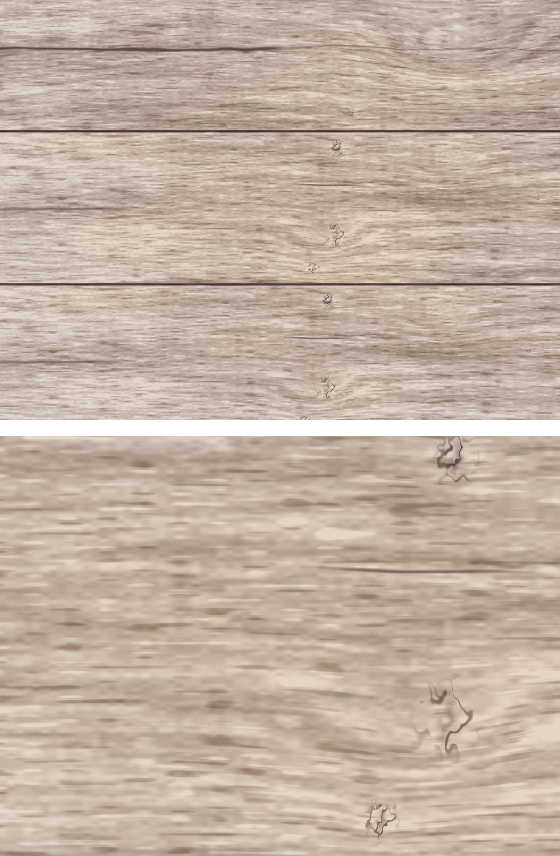
Top, the full canvas; bottom, a detail of the centre.
This texture is drawn by a Shadertoy shader. Its source:

```glsl
// Pale weathered oak planks with fine grain, knots, cracks and dark seams.
#define PLANK_HEIGHT 0.3646
#define FIRST_SEAM 0.323
#define SEAM_WIDTH 0.0042
#define ROW_SHIFT 0.021
#define FIBRE_DENSITY 230.0
#define RING_DENSITY 85.0
#define PALE vec3(0.845, 0.80, 0.762)
#define BROWN vec3(0.605, 0.528, 0.475)
#define DARK vec3(0.30, 0.22, 0.21)
#define WARM_TINT vec3(1.02, 1.0, 0.945)
#define COOL_TINT vec3(1.0, 0.995, 1.01)

// Knots as centre x, centre y, radius, darkness: four common, two for the top plank.
const vec4 KNOTS[6] = vec4[6](
    vec4(0.807, 0.325, 0.024, 0.95), vec4(0.799, 0.118, 0.036, 0.75),
    vec4(0.747, 0.038, 0.019, 0.80), vec4(1.280, 0.208, 0.013, 0.45),
    vec4(0.813, 0.111, 0.010, 0.95), vec4(0.833, 0.045, 0.016, 0.50));

float hash(vec2 p) {
    return fract(sin(dot(p, vec2(127.1, 311.7))) * 43758.545);
}

float noise(vec2 p) {
    vec2 i = floor(p), f = fract(p);
    f = f * f * (3.0 - 2.0 * f);
    vec2 e = vec2(0.0, 1.0);
    return mix(mix(hash(i), hash(i + e.yx), f.x),
               mix(hash(i + e.xy), hash(i + e.yy), f.x), f.y);
}

float blob(vec2 q, vec2 centre, vec2 size) {
    vec2 d = (q - centre) / size;
    return exp(-dot(d, d));
}

// Grain lines are the level curves of this height; strong blobs close into rings.
float grainLevel(vec2 q, bool top, float seed) {
    float level = q.y + 0.030 * (noise(q * vec2(2.5, 7.0) + seed) - 0.5)
                + 0.007 * (noise(q * vec2(11.0, 30.0) + seed) - 0.5);
    if (top) {
        level += 0.16 * blob(q, vec2(1.08, 0.19), vec2(0.20, 0.085));
        level -= 0.035 * blob(q, vec2(0.45, 0.26), vec2(0.20, 0.06));
    } else {
        level += 0.045 * blob(q, vec2(1.08, 0.26), vec2(0.11, 0.06));
        level += 0.050 * blob(q, vec2(0.76, 0.09), vec2(0.10, 0.06));
    }
    int first = top ? 4 : 0, last = top ? 6 : 4;
    for (int i = first; i < last; i++) {
        vec4 k = KNOTS[i];
        level += 0.8 * k.z * blob(q, k.xy, k.z * vec2(1.7, 1.1));
    }
    return level;
}

// Ragged dark splits inside a knot.
float knotSplits(vec2 q, vec4 k) {
    vec2 d = (q - k.xy) / k.z;
    d += 0.35 * (noise(d * 5.0) - 0.5);
    float ridge = abs(noise(d * vec2(3.4, 2.2) + k.xy * 40.0) - 0.5);
    float core = 1.0 - smoothstep(0.3, 1.0, length(d * vec2(1.1, 0.9)));
    float heart = 0.55 * blob(d, vec2(0.0), vec2(0.16, 0.4));
    return k.w * max(core * (1.0 - smoothstep(0.02, 0.13, ridge)), heart);
}

// Wavy crack between x = span.x and span.y, tapering at both ends.
float crack(vec2 q, vec2 span, float y, float width) {
    float path = y + 0.022 * (noise(vec2(q.x * 5.0, y * 90.0)) - 0.5)
               + 0.005 * (noise(vec2(q.x * 24.0, y * 50.0)) - 0.5);
    float ends = smoothstep(span.x, span.x + 0.1, q.x)
               * (1.0 - smoothstep(span.y - 0.1, span.y, q.x));
    float w = width * (0.3 + 1.2 * noise(vec2(q.x * 9.0, y * 70.0))) + 0.6 / iResolution.y;
    return ends * (1.0 - smoothstep(0.1 * w, w, abs(q.y - path)));
}

void mainImage(out vec4 fragColor, in vec2 fragCoord) {
    // Plank layout: the lower two boards share one print, slightly shifted.
    vec2 p = fragCoord / iResolution.y;
    float v = (p.y - FIRST_SEAM) / PLANK_HEIGHT;
    float row = floor(v);
    bool top = row > 0.5;
    float seed = top ? 37.0 : 5.0;
    vec2 q = vec2(p.x - ROW_SHIFT * min(row, 0.0), fract(v) * PLANK_HEIGHT);

    // Grain: bands and rings follow the level, fine fibres bend only a little.
    float level = grainLevel(q, top, seed);
    float fine = mix(q.y, level, 0.25);
    float bands = noise(vec2(q.x * 1.6, mix(q.y, level, 0.5) * 19.0) + seed);
    float patches = noise(q * vec2(3.5, 9.0) + seed * 2.0);
    float rings = noise(vec2(q.x * 3.0, level * RING_DENSITY) + seed);
    float fibres = noise(vec2(q.x * 22.0, fine * FIBRE_DENSITY) + seed);
    float pores = noise(vec2(q.x * 34.0, fine * FIBRE_DENSITY * 1.15) + seed * 3.0);
    float speckle = noise(q * vec2(150.0, 330.0) + seed);
    float tone = 0.60 + 0.40 * (bands - 0.5) + 0.26 * (patches - 0.5)
               + 0.50 * (rings - 0.5) + 0.55 * (fibres - 0.5) + 0.34 * (speckle - 0.5);
    tone -= 0.50 * smoothstep(0.68, 0.92, pores);
    tone += 0.38 * (1.0 - smoothstep(0.08, 0.30, pores));
    tone += 0.14 * (1.0 - smoothstep(0.0, 0.6, p.x)) - 0.08 * smoothstep(0.9, 1.33, p.x);

    // Cracks, stains and knots.
    float dark = 0.0;
    if (top) {
        dark = max(0.9 * crack(q, vec2(-0.2, 0.72), 0.194, 0.0045),
                   0.4 * crack(q, vec2(0.55, 1.5), 0.199, 0.0025));
        tone -= 0.30 * blob(q, vec2(0.2, 0.194), vec2(0.5, 0.014));
    } else {
        dark = 0.7 * crack(q, vec2(0.66, 0.90), 0.234, 0.0015);
        dark = max(dark, 0.35 * crack(q, vec2(-0.2, 0.32), 0.178, 0.003));
        tone -= 0.30 * blob(q, vec2(0.1, 0.18), vec2(0.35, 0.018));
        tone -= 0.38 * blob(q, vec2(1.10, 0.215), vec2(0.16, 0.025));
        tone -= 0.22 * blob(q, vec2(0.76, 0.14), vec2(0.06, 0.04));
    }
    int first = top ? 4 : 0, last = top ? 6 : 4;
    for (int i = first; i < last; i++) {
        tone += 0.16 * blob(q, KNOTS[i].xy, vec2(KNOTS[i].z));
        dark = max(dark, knotSplits(q, KNOTS[i]));
    }

    // Colour, then the seam with a pale bevel below it.
    float warmth = clamp(blob(p, vec2(0.72, 0.48), vec2(0.50, 0.32)) + patches - 0.5, 0.0, 1.0);
    vec3 color = mix(BROWN, PALE, clamp(tone, -0.35, 1.15)) * mix(COOL_TINT, WARM_TINT, warmth);
    color = mix(color, DARK, 0.9 * dark);
    float seamY = (v - floor(v + 0.5)) * PLANK_HEIGHT, px = 1.0 / iResolution.y;
    float bevel = 1.0 - smoothstep(0.0, 0.004, abs(seamY + 0.006));
    float seam = 1.0 - smoothstep(0.5 * SEAM_WIDTH - 0.5 * px, 0.5 * SEAM_WIDTH + px, abs(seamY));
    color = mix(color, PALE, 0.35 * bevel);
    color = mix(color, DARK * (0.75 + 0.4 * noise(vec2(p.x * 40.0, row))), seam);
    fragColor = vec4(color, 1.0);
}
```
